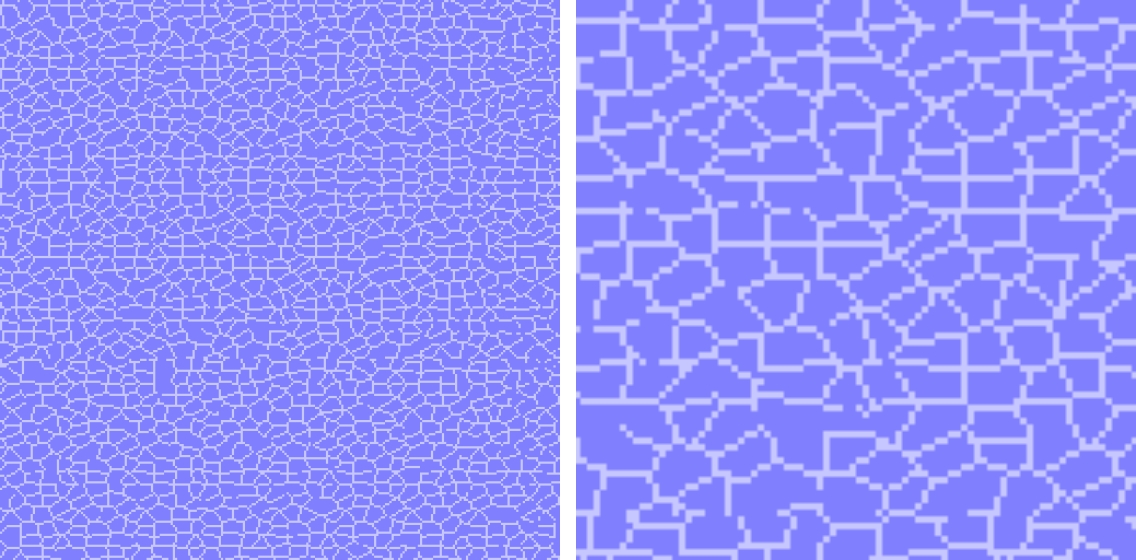
Left, the full canvas; right, a detail of the centre.
Write a three.js fragment shader that draws this texture map.

```glsl
#define TEXELS 256.0
#define CELLS vec2(33.6, 44.5)
#define PERIOD vec2(4.0, 5.0)
#define JITTER 0.86
#define STRAY 0.16
#define EDGE_LOSS 0.05
#define GAP_LOSS 0.025
#define WORN_LOSS 0.13
#define SHARPNESS 2.2
#define BASE_COLOR vec3(0.5, 0.5, 1.0)
#define LINE_COLOR vec3(0.78, 0.78, 1.0)

varying vec2 vUv;

float hash(vec2 p) {
  vec3 q = fract(vec3(p.xyx) * vec3(0.1031, 0.1030, 0.0973));
  q += dot(q, q.yzx + 33.33);
  return fract((q.x + q.y) * q.z);
}

// Cell centres repeat in tiles; tile rows start anew and some cells stray
vec2 cellPoint(vec2 cell) {
  float tileRow = floor(cell.y / PERIOD.y);
  float restart = floor(hash(vec2(tileRow, 5.0)) * 2.0) * 2.0;
  vec2 id = mod(cell + vec2(0.0, restart), PERIOD);
  if (hash(cell + 23.0) < STRAY) id = cell + 50.0;
  vec2 r = vec2(hash(id + 17.0), hash(id + 71.0));
  return cell + 0.5 + JITTER * (r - 0.5);
}

// Distance to the nearest kept cell border, in texels along its steeper axis
float borderDistance(vec2 p) {
  vec2 scale = CELLS / TEXELS;
  vec2 home = floor(p);
  vec2 nearestCell = home;
  vec2 nearest = vec2(0.0);
  float best = 100.0;
  for (int j = -1; j <= 1; j++) {
    for (int i = -1; i <= 1; i++) {
      vec2 cell = home + vec2(float(i), float(j));
      vec2 r = cellPoint(cell) - p;
      float d = dot(r, r);
      if (d < best) {
        best = d;
        nearest = r;
        nearestCell = cell;
      }
    }
  }
  float border = 100.0;
  for (int j = -2; j <= 2; j++) {
    for (int i = -2; i <= 2; i++) {
      vec2 cell = nearestCell + vec2(float(i), float(j));
      vec2 r = cellPoint(cell) - p;
      vec2 across = r - nearest;
      if (dot(across, across) > 0.0001 && hash(cell + nearestCell) > EDGE_LOSS) {
        vec2 slope = abs(across) * scale;
        float d = dot(0.5 * (r + nearest), across) / max(slope.x, slope.y);
        border = min(border, d);
      }
    }
  }
  return border;
}

// One texel: 1 on a line, 0 elsewhere, with short breaks
float lineTexel(vec2 texel) {
  vec2 uv = (texel + 0.5) / TEXELS;
  // Lower part slides sideways against the upper part
  float slide = 1.7 * step(uv.y, 0.36);
  vec2 p = uv * CELLS + vec2(40.0 + slide, 40.0);
  float line = step(borderDistance(p), 0.5);
  float loss = mix(GAP_LOSS, WORN_LOSS, smoothstep(0.8, 1.0, uv.x));
  return line * step(loss, hash(floor(texel / 2.0) + 9.0));
}

void main() {
  // Blend neighbouring texels over a narrow seam
  vec2 grid = vUv * TEXELS - 0.5;
  vec2 t = floor(grid);
  vec2 f = clamp((fract(grid) - 0.5) * SHARPNESS + 0.5, 0.0, 1.0);
  float low = mix(lineTexel(t), lineTexel(t + vec2(1.0, 0.0)), f.x);
  float high = mix(lineTexel(t + vec2(0.0, 1.0)), lineTexel(t + vec2(1.0, 1.0)), f.x);
  gl_FragColor = vec4(mix(BASE_COLOR, LINE_COLOR, mix(low, high, f.y)), 1.0);
}
```
